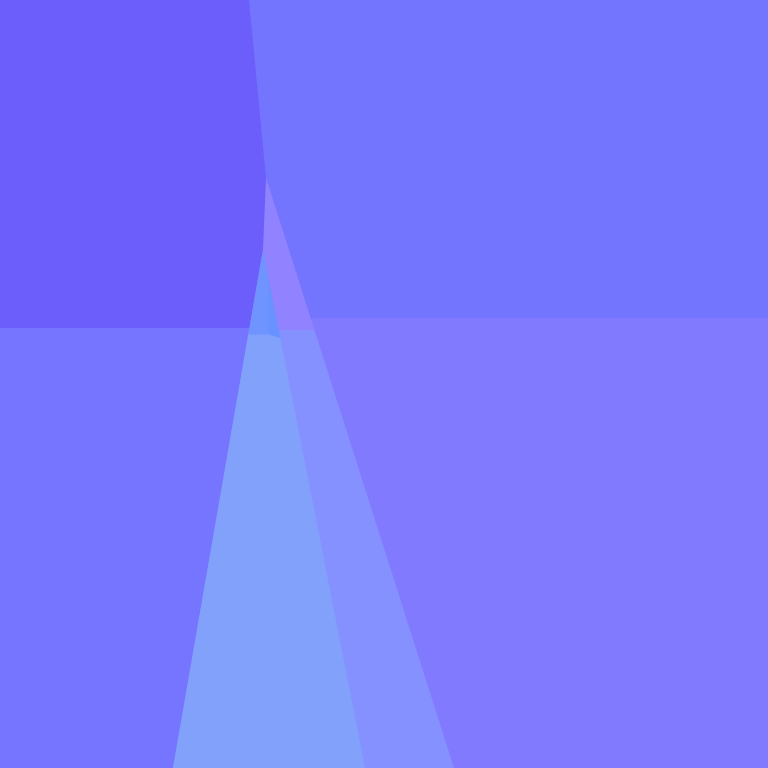
This background is drawn by a WebGL 2 fragment shader. Its source:

```glsl
#version 300 es
precision highp float;
// Flat violet planes split by a leaning seam and two horizons, with a
// two-part translucent wedge widening toward the bottom edge.
// Each region is a product of antialiased half-planes, painted in layers.

uniform vec2 u_resolution;
out vec4 fragColor;

// Coverage of the positive side of a signed distance.
float cover(float dist, float pixel) {
    return clamp(dist / pixel + 0.5, 0.0, 1.0);
}

// Signed distance from the line a-b, positive to the right of its direction.
float rightOf(vec2 p, vec2 a, vec2 b) {
    vec2 dir = normalize(b - a);
    vec2 rel = p - a;
    return rel.x * dir.y - rel.y * dir.x;
}

// Two colours meeting at a horizontal level.
vec3 horizon(float y, float level, vec3 below, vec3 above, float pixel) {
    return mix(below, above, cover(y - level, pixel));
}

void main() {
    vec2 p = gl_FragCoord.xy / u_resolution;
    float pixel = 1.0 / min(u_resolution.x, u_resolution.y);

    // Corner points of the composition
    vec2 seamTop = vec2(0.3242, 1.0);
    vec2 outerApex = vec2(0.3464, 0.7682);
    vec2 innerApex = vec2(0.3424, 0.6745);
    vec2 leftFoot = vec2(0.2253, 0.0);
    vec2 innerFoot = vec2(0.4753, 0.0);
    vec2 outerFoot = vec2(0.5911, 0.0);

    // Background planes on both sides of the seam
    vec3 leftPlane = horizon(p.y, 0.5729, vec3(0.459, 0.459, 1.0),
                             vec3(0.420, 0.369, 0.980), pixel);
    vec3 rightPlane = horizon(p.y, 0.5859, vec3(0.506, 0.478, 1.0),
                              vec3(0.451, 0.459, 1.0), pixel);
    float seam = cover(rightOf(p, outerApex, seamTop), pixel);
    vec3 color = mix(leftPlane, rightPlane, seam);

    // Outer wedge with a bent left side
    float leftSide = rightOf(p, leftFoot, innerApex);
    float upperSide = rightOf(p, innerApex, outerApex);
    float outerSide = -rightOf(p, outerFoot, outerApex);
    float outerMask = cover(min(max(leftSide, upperSide), outerSide), pixel);
    vec3 outerColor = horizon(p.y, 0.5703, vec3(0.522, 0.569, 1.0),
                              vec3(0.569, 0.510, 1.0), pixel);
    color = mix(color, outerColor, outerMask);

    // Inner wedge: folded blue tip above a pale body
    float foldX = 0.3496;
    float tipLevel = 0.5645 - 0.307 * max(p.x - foldX, 0.0);
    vec3 tipColor = mix(vec3(0.435, 0.576, 1.0), vec3(0.408, 0.573, 1.0),
                        cover(p.x - foldX, pixel));
    vec3 innerColor = horizon(p.y, tipLevel, vec3(0.510, 0.631, 0.980),
                              tipColor, pixel);
    float innerSide = -rightOf(p, innerFoot, innerApex);
    float innerMask = cover(min(leftSide, innerSide), pixel);
    color = mix(color, innerColor, innerMask);

    fragColor = vec4(color, 1.0);
}
```
